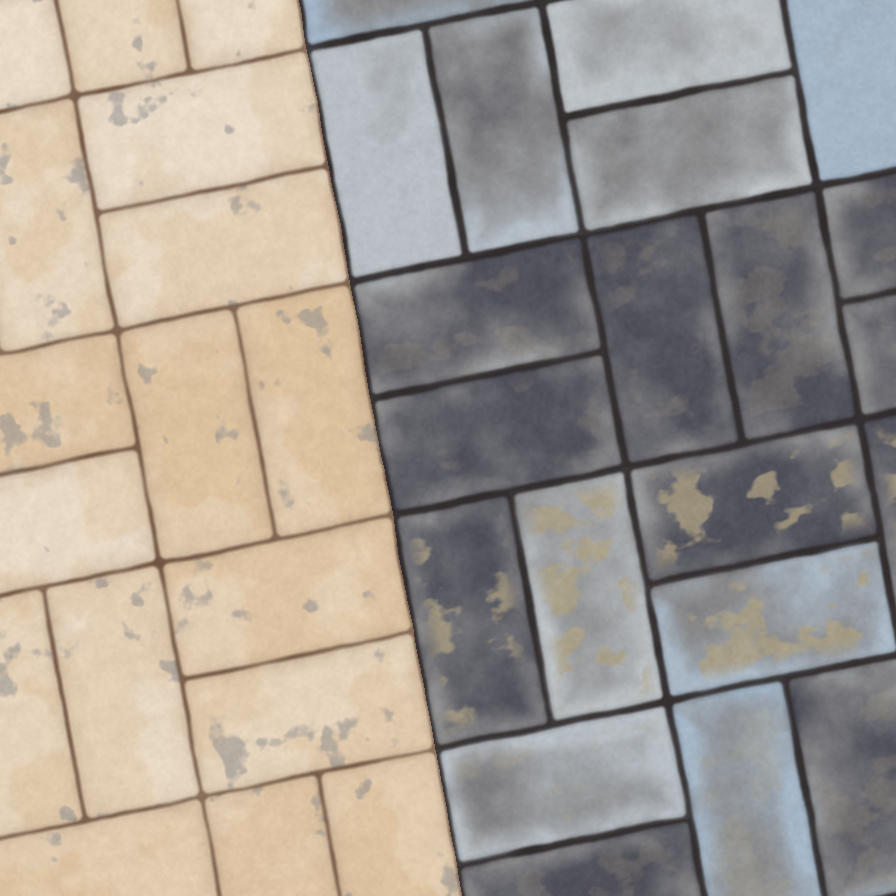
Reproduce this texture procedurally as a three.js fragment shader.

```glsl
// Weathered basket-weave paving: square cells holding two bricks each, turned
// by cell parity on a tilted lattice. Cream bricks lie left, grey ones right;
// noise adds stains, worn rims, lichen and uneven joints.
varying vec2 vUv;

// Lattice: one corner shared by four cells, and the two cell edges
const vec2 ORIGIN = vec2(0.3906, 0.6849);
const vec2 ACROSS = vec2(0.2604, 0.0534);
const vec2 DOWN = vec2(0.0475, -0.2604);

// Lengths in cell units
const float WOBBLE = 0.016;
const float CORNER = 0.035;
const float CREAM_JOINT = 0.005;
const float GREY_JOINT = 0.011;
const float SOFTNESS = 0.013;

const vec3 CREAM = vec3(0.91, 0.855, 0.78);
const vec3 TAN = vec3(0.86, 0.75, 0.61);
const vec3 STAIN = vec3(0.77, 0.67, 0.56);
const vec3 CHARCOAL = vec3(0.32, 0.32, 0.36);
const vec3 MID_GREY = vec3(0.54, 0.54, 0.545);
const vec3 PALE_GREY = vec3(0.73, 0.75, 0.765);
const vec3 BLUE_GREY = vec3(0.64, 0.71, 0.78);
const vec3 LICHEN = vec3(0.68, 0.63, 0.51);
const vec3 CREAM_GAP = vec3(0.43, 0.32, 0.25);
const vec3 GREY_GAP = vec3(0.19, 0.17, 0.17);

float hash(vec2 p) {
  p = fract(p * vec2(0.1031, 0.1137) + 0.27);
  p += dot(p, p.yx + 33.33);
  return fract((p.x + p.y) * p.x * 17.13);
}

float noise(vec2 p) {
  vec2 i = floor(p), f = fract(p);
  f = f * f * (3.0 - 2.0 * f);
  return mix(mix(hash(i), hash(i + vec2(1, 0)), f.x),
             mix(hash(i + vec2(0, 1)), hash(i + 1.0), f.x), f.y);
}

float fbm(vec2 p) {
  float sum = 0.0, amp = 0.533;
  for (int k = 0; k < 4; k++) {
    sum += amp * noise(p);
    p = mat2(1.6, 1.2, -1.2, 1.6) * p + 7.3;
    amp *= 0.5;
  }
  return sum;
}

float cross2(vec2 a, vec2 b) { return a.x * b.y - a.y * b.x; }

// Depth inside a 1 by 0.5 brick with rounded corners
float brickDepth(vec2 p) {
  vec2 d = abs(p - vec2(0.5, 0.25)) - vec2(0.5, 0.25) + CORNER;
  return CORNER - length(max(d, 0.0)) - min(max(d.x, d.y), 0.0);
}

vec3 creamBrick(vec2 s, float row, float side, float rnd, float depth) {
  float warmth = 0.08 + 0.3 * step(0.0, row) + 0.55 * rnd - 0.2 * side;
  float patches = smoothstep(0.46, 0.58, fbm(s * 3.2));
  vec3 c = mix(CREAM, TAN, clamp(warmth + 0.35 * (patches - 0.4), 0.0, 1.0));
  float rim = smoothstep(0.11, 0.0, depth) * fbm(s * 5.0 + 9.0);
  c = mix(c, STAIN, 0.5 * rim);
  float spots = smoothstep(0.70, 0.80, fbm(s * 7.0 + 20.0));
  return mix(c, MID_GREY, 0.5 * spots);
}

vec3 greyBrick(vec2 s, float row, float side, float rnd, float depth) {
  // Top rows are pale, the next is dark, lower ones alternate
  float alternate = mix(0.12, 0.68, 1.0 - mod(row + side, 2.0));
  float tone = row < 0.0 ? 0.94 - 0.36 * side : (row < 1.0 ? 0.1 : alternate);
  float cloud = fbm(s * 2.6) - 0.5;
  float rim = smoothstep(0.15, 0.02, depth) * smoothstep(0.3, 0.65, fbm(s * 3.0 + 5.0));
  tone += 0.16 * (rnd - 0.5) + 1.0 * cloud + 0.36 * rim;
  tone = clamp(tone, 0.0, 1.0);
  vec3 c = mix(CHARCOAL, MID_GREY, min(tone * 2.0, 1.0));
  vec3 pale = mix(PALE_GREY, BLUE_GREY, smoothstep(0.35, 0.9, rnd));
  c = mix(c, pale, max(tone * 2.0 - 1.0, 0.0));
  float growth = row == 1.0 ? 0.75 : 0.2 * step(0.0, row);
  float lichen = smoothstep(0.52, 0.64, fbm(s * vec2(6.0, 8.0) + 31.0));
  return mix(c, LICHEN, growth * lichen * smoothstep(0.02, 0.12, depth));
}

void main() {
  // Lattice coordinates, with slightly uneven edges
  vec2 d = vUv - ORIGIN;
  vec2 q = vec2(cross2(d, DOWN), cross2(ACROSS, d)) / cross2(ACROSS, DOWN);
  vec2 bend = vec2(fbm(q * 5.0 + 50.0), fbm(q * 5.0 + 80.0)) - 0.5;
  vec2 w = q + WOBBLE * bend;

  // Pick the brick: two stacked in even cells, two upright in odd ones
  vec2 cell = floor(w), f = fract(w);
  if (mod(cell.x + cell.y, 2.0) > 0.5) f = f.yx;
  float side = step(0.5, f.y);
  float depth = brickDepth(vec2(f.x, f.y - 0.5 * side));
  float rnd = hash(cell + 20.0 + side * vec2(17.0, 31.0));
  vec2 s = q + 20.0 + 40.0 * vec2(rnd, fract(rnd * 7.7));

  // Surface
  bool cream = cell.x < 0.0;
  vec3 c = cream ? creamBrick(s, cell.y, side, rnd, depth)
                 : greyBrick(s, cell.y, side, rnd, depth);
  c += 0.05 * (fbm(s * 22.0) - 0.5) + 0.025 * (noise(s * 70.0) - 0.5);

  // Soft bevel, then the joint with uneven width and strength
  c *= 1.0 - (cream ? 0.07 : 0.2) * smoothstep(0.04, 0.0, depth);
  float wear = fbm(q * 6.0 + 12.0);
  float width = (cream ? CREAM_JOINT : GREY_JOINT) * (0.5 + wear);
  float gap = 1.0 - smoothstep(width - 0.5 * SOFTNESS, width + SOFTNESS, depth);
  gap *= cream ? 0.55 + 0.5 * wear : 0.75 + 0.3 * wear;
  gl_FragColor = vec4(mix(c, cream ? CREAM_GAP : GREY_GAP, min(gap, 1.0)), 1.0);
}
```
